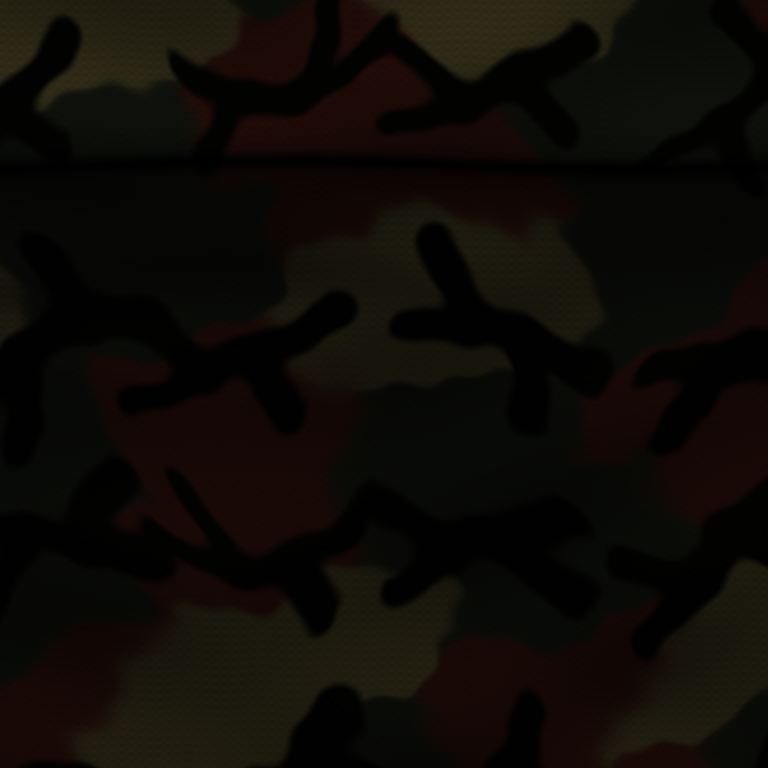
Give the GLSL for this texture, as a Shadertoy shader.

```glsl
vec2 hash2(vec2 p) {
    vec3 q = fract(p.xyx * vec3(0.1031, 0.1030, 0.0973));
    q += dot(q, q.yzx + 33.33);
    return fract((q.xx + q.yz) * q.zy);
}

mat2 rotation(float a) {
    return mat2(cos(a), sin(a), -sin(a), cos(a));
}

float segment(vec2 p, vec2 a, vec2 b) {
    vec2 ab = b - a;
    return length(p - a - ab * clamp(dot(p - a, ab) / dot(ab, ab), 0.0, 1.0));
}

float smoothMin(float a, float b, float k) {
    float h = max(k - abs(a - b), 0.0) / k;
    return min(a, b) - h * h * k * 0.25;
}

// Layered sines make the outlines wander
vec2 wander(vec2 p) {
    vec2 w = 0.030 * sin(p.yx * vec2(17.0, 13.0) + vec2(1.0, 4.0));
    w += 0.013 * sin((p + w).yx * vec2(39.0, 34.0) + p * 15.0);
    return p + w + 0.004 * sin(p.yx * vec2(105.0, 91.0) + p * 40.0);
}

// Soft cellular patches in three dyes, stretched along a rising diagonal
vec3 patches(vec2 p) {
    const vec3 khaki = vec3(0.122, 0.110, 0.060);
    const vec3 green = vec3(0.036, 0.043, 0.029);
    const vec3 brown = vec3(0.090, 0.032, 0.021);
    vec2 q = rotation(-0.38) * p * vec2(3.0, 5.6) + vec2(7.3, 11.6);
    vec3 sum = vec3(0.0);
    float total = 0.0;
    for (int y = -1; y <= 1; y++)
    for (int x = -1; x <= 1; x++) {
        vec2 id = floor(q) + vec2(x, y);
        vec2 d = id + 0.15 + 0.7 * hash2(id) - q;
        float kind = mod(id.x + 2.0 * id.y, 5.0);
        vec3 dye = kind < 0.5 ? khaki : mod(kind, 2.0) > 0.5 ? green : brown;
        float bias = kind < 0.5 ? 0.14 : 0.0;
        float weight = exp(-34.0 * (dot(d, d) - bias));
        sum += dye * weight;
        total += weight;
    }
    return sum / total;
}

// Distance to forked black strokes, one per cell
float branches(vec2 p) {
    vec2 q = p * 3.2 + vec2(4.4, 2.7);
    float nearest = 1.0;
    for (int y = -1; y <= 1; y++)
    for (int x = -1; x <= 1; x++) {
        vec2 id = floor(q) + vec2(x, y);
        vec2 h = hash2(id + 51.0);
        vec2 g = hash2(id + 87.0);
        vec2 r = rotation(-0.4 - 1.3 * (h.x - 0.5)) * (q - id - 0.35 - 0.3 * g);
        r.y += (h.y - 0.5) * 2.2 * r.x * r.x;
        float side = g.x > 0.5 ? 1.0 : -1.0;
        float stem = segment(r, vec2(-0.42, 0.0), vec2(0.42, 0.0));
        float limb = segment(r, vec2(-0.12, 0.0), vec2(-0.28, -0.32 * side));
        float fork = segment(r, vec2(0.10, 0.0), vec2(0.10 + 0.2 * g.y, 0.30 * side));
        float d = smoothMin(stem, smoothMin(limb, fork, 0.08), 0.08);
        float thickness = 0.058 + 0.055 * h.y * h.y + 0.03 * r.x;
        nearest = smoothMin(nearest, d - thickness, 0.05);
    }
    return nearest / 3.2;
}

// Broad folds plus one sharp crease across the upper part
float shading(vec2 p) {
    float crease = p.y - 0.785 - 0.006 * sin(p.x * 7.0 - 1.0);
    float light = 0.90 + 0.10 * sin(p.y * 23.0 - p.x * 5.0 + 2.0 * sin(p.x * 4.0));
    light += 0.08 * sin(p.x * 9.0 + p.y * 14.0 + 1.5 * sin(p.y * 8.0));
    light *= 1.0 + 0.40 * smoothstep(-0.004, 0.06, crease);
    light *= 1.0 - 0.35 * exp(-max(-crease, 0.0) * 9.0) * step(crease, 0.0);
    float fold = p.y - 0.62 - 0.03 * sin(p.x * 5.0);
    light *= 1.0 - 0.35 * exp(-fold * fold * 900.0) * smoothstep(0.8, 0.2, p.x);
    return light * (1.0 - 0.92 * exp(-crease * crease * 9000.0));
}

void mainImage(out vec4 fragColor, in vec2 fragCoord) {
    vec2 p = fragCoord / iResolution.y;
    vec3 color = patches(wander(p));

    // Black strokes with softened edges
    float ink = smoothstep(0.007, -0.007, branches(p + 0.45 * (wander(p) - p)));
    color = mix(color, vec3(0.006, 0.006, 0.004), ink);

    // Fine woven threads
    vec2 thread = sin(p * vec2(520.0, 610.0) + 0.8 * sin(p.yx * 70.0));
    color *= 1.0 + 0.05 * thread.x * thread.y + 0.03 * thread.y;

    fragColor = vec4(color * shading(p), 1.0);
}
```
